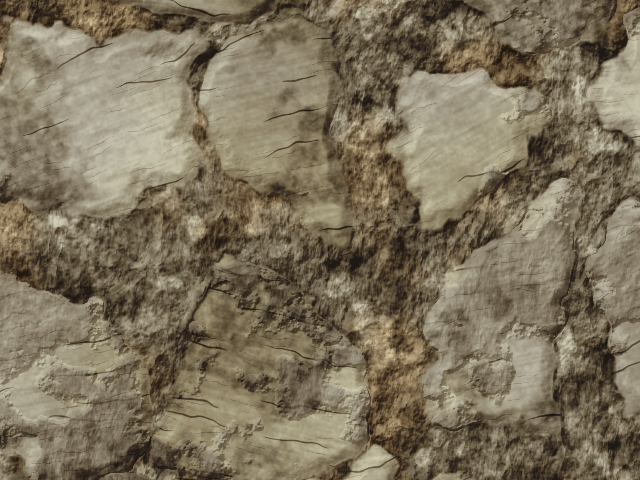
Give the GLSL for this texture, as a Shadertoy shader.

```glsl
// Weathered palm trunk: pale smooth wood plates split by rough dark brown bark.
#define PLATE_SCALE vec2(2.35, 1.95)
#define CREVICE_WIDTH 0.15
#define BARK_SCALE 20.0
#define BARK_DEPTH 0.07
#define CRACK_GRID vec2(4.5, 29.0)
#define CRACK_CHANCE 0.36
#define WOOD_TONE 4.05
#define BARK_TONE 2.0
#define STAIN_DARKNESS 1.9
#define LIGHT_DIR vec2(-0.6, 0.8)

// Dark to pale wood colours
const vec3 RAMP[6] = vec3[6](
    vec3(0.22, 0.18, 0.14), vec3(0.34, 0.29, 0.21), vec3(0.44, 0.40, 0.32),
    vec3(0.55, 0.51, 0.42), vec3(0.64, 0.62, 0.54), vec3(0.75, 0.74, 0.66));

float hash(vec2 p) {
    vec3 q = fract(p.xyx * 0.1031);
    q += dot(q, q.yzx + 33.33);
    return fract((q.x + q.y) * q.z);
}

vec2 hash2(vec2 p) { return vec2(hash(p), hash(p + 57.3)); }

float noise(vec2 p) {
    vec2 i = floor(p), f = fract(p);
    f = f * f * (3.0 - 2.0 * f);
    return mix(mix(hash(i), hash(i + vec2(1, 0)), f.x),
               mix(hash(i + vec2(0, 1)), hash(i + vec2(1, 1)), f.x), f.y);
}

float fbm(vec2 p) {
    float sum = 0.0, amp = 0.5;
    for (int i = 0; i < 5; i++) {
        sum += amp * noise(p);
        p = mat2(1.6, 1.2, -1.2, 1.6) * p + 7.1;
        amp *= 0.5;
    }
    return sum / 0.97;
}

// Voronoi plates with rounded corners: x = distance to border, y = plate id
vec2 plates(vec2 p) {
    vec2 base = floor(p), nearest = vec2(0), nearestCell = base;
    float best = 9.0, corner = 0.0;
    for (int k = 0; k < 9; k++) {
        vec2 cell = base + vec2(k % 3 - 1, k / 3 - 1);
        vec2 r = cell + 0.2 + 0.6 * hash2(cell + 11.0) - p;
        if (dot(r, r) < best) { best = dot(r, r); nearest = r; nearestCell = cell; }
    }
    for (int k = 0; k < 25; k++) {
        vec2 cell = nearestCell + vec2(k % 5 - 2, k / 5 - 2);
        vec2 r = cell + 0.2 + 0.6 * hash2(cell + 11.0) - p;
        vec2 gap = r - nearest;
        if (dot(gap, gap) > 1e-4)
            corner += exp(-22.0 * dot(0.5 * (r + nearest), normalize(gap)));
    }
    return vec2(-log(corner) / 22.0, hash(nearestCell + 3.7));
}

// Height of the trunk; info = wood mask, plate id, crust mask, distance inside plate
float surface(vec2 p, out vec4 info) {
    vec2 warp = vec2(fbm(p * 2.5), fbm(p * 2.5 + 19.0)) - 0.5;
    vec2 ragged = vec2(noise(p * 24.0), noise(p * 24.0 + 5.0)) - 0.5;
    vec2 plate = plates(p * PLATE_SCALE + 0.5 * warp + 0.05 * ragged + 2.0);
    float inset = plate.x - CREVICE_WIDTH * smoothstep(0.36, 0.72, fbm(p * 2.3 + 41.0));
    inset += 0.1 * (fbm(p * 15.0) - 0.5) - 0.006;
    float wood = smoothstep(-0.012, 0.012, inset);
    float crust = smoothstep(0.61, 0.66, fbm(p * 2.4 + 83.0) + 0.25 * (fbm(p * 19.0) - 0.5));
    vec2 flake = p * BARK_SCALE * vec2(1.25, 0.85) + 2.5 * warp;
    float bark = fbm(flake) + 0.7 * (1.0 - abs(2.0 * fbm(flake * 0.8 + 9.0) - 1.0));
    info = vec4(wood, plate.y, crust, inset);
    float dome = 0.075 + 0.03 * smoothstep(0.0, 0.08, inset);
    return wood * dome + BARK_DEPTH * bark * max(1.0 - wood, 0.45 * crust);
}

// Short tapered splits along the grain
float cracks(vec2 q, float seed) {
    vec2 g = q * CRACK_GRID;
    g.y += 1.3 * noise(q * 8.0) + 0.25 * noise(q * 45.0);
    g.x += 5.0 * hash(vec2(floor(g.y), seed));
    vec2 cell = floor(g), f = fract(g) - 0.5;
    vec2 rnd = hash2(cell + seed);
    float reach = 0.15 + 0.35 * rnd.y;
    float taper = 1.0 - f.x * f.x / (reach * reach);
    float line = abs(f.y - 0.4 * (rnd.y - 0.5)) - 0.045 * taper;
    return step(rnd.x, CRACK_CHANCE) * smoothstep(0.0, 0.3, taper) * smoothstep(0.05, -0.03, line);
}

vec3 ramp(float tone) {
    float t = clamp(tone, 0.0, 4.999);
    int i = int(t);
    return mix(RAMP[i], RAMP[i + 1], fract(t)) * (1.0 + 0.3 * clamp(tone, -1.5, 0.0))
         + 0.07 * clamp(tone - 5.0, 0.0, 1.0);
}

void mainImage(out vec4 fragColor, in vec2 fragCoord) {
    vec2 p = fragCoord / iResolution.y;
    vec4 info, unused;
    float stepSize = 0.003;
    float height = surface(p, info);
    float slope = (height - surface(p + LIGHT_DIR * stepSize, unused)) / stepSize;
    float wood = info.x, crust = info.z;

    // Smooth wood: grain, blotches, stains and splits
    float angle = mix(-0.45, 0.5, info.y);
    vec2 q = mat2(cos(angle), -sin(angle), sin(angle), cos(angle)) * p;
    float grain = noise(q * vec2(9.0, 110.0)) + noise(q * vec2(25.0, 210.0)) - 1.0;
    float fine = fbm(p * 70.0) - 0.5;
    float grit = noise(p * 190.0) - 0.5;
    float stain = smoothstep(0.55, 0.67, fbm(p * 2.8 + 31.0) + 0.4 * (fbm(p * 20.0) - 0.5));
    float woodTone = WOOD_TONE + 3.6 * (fbm(p * 3.2 + 60.0) - 0.5) + 0.5 * grain + 1.2 * fine + 0.4 * grit;
    woodTone += 0.7 * (info.y - 0.5) - STAIN_DARKNESS * stain * (0.8 + 2.5 * fine);
    woodTone -= 1.0 * crust + 0.8 * (1.0 - smoothstep(0.0, 0.09, info.w));
    woodTone -= 2.8 * cracks(q, info.y * 40.0) * (1.0 - 0.7 * crust);
    woodTone -= 1.0 * cracks(q * 2.1 + 3.0, info.y * 70.0);

    // Rough bark: flakes, deep pits and pale lichen
    float barkTone = BARK_TONE + 4.0 * (fbm(p * 14.0 + 14.0) - 0.5) + 3.6 * fine + 1.0 * grit;
    barkTone += 1.7 * smoothstep(0.58, 0.68, fbm(p * 17.0 + 70.0));
    barkTone -= 1.5 * smoothstep(0.56, 0.68, fbm(p * 11.0 + 120.0));
    barkTone -= 1.1 * smoothstep(-0.05, 0.0, info.w);

    float tone = mix(barkTone, woodTone, wood) + clamp(slope, -1.7, 0.9);
    float rust = smoothstep(0.42, 0.65, fbm(p * 5.0 + 23.0));
    float grey = max(crust, smoothstep(0.35, 0.65, fbm(p * 2.0 + 5.0)));
    vec3 woodTint = mix(vec3(1.02, 1.0, 0.93), vec3(1.0, 0.99, 1.0), grey);
    vec3 barkTint = mix(vec3(1.0, 0.99, 0.98), vec3(1.06, 0.97, 0.86), rust);
    fragColor = vec4(ramp(tone) * mix(barkTint, woodTint, wood), 1.0);
}
```
